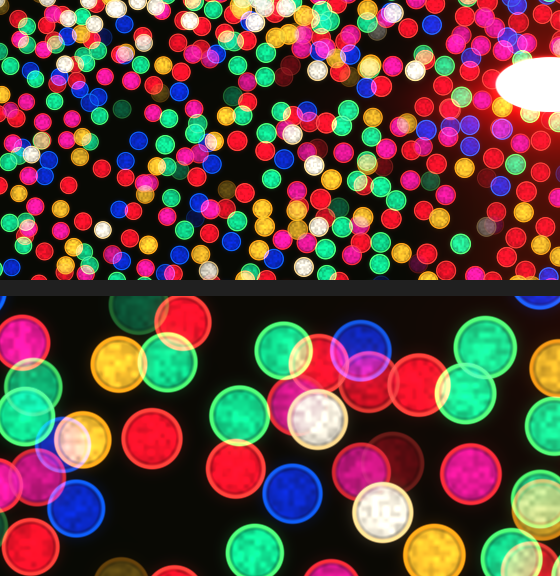
Top, the full canvas; bottom, a detail of the centre.
A Shadertoy shader for this background:

```glsl
// Out-of-focus festive lights: crisp translucent discs with bright rims on black.
// Rotated jittered grids scatter the discs, which are blended as light; a lens-shaped
// white lamp at the right spreads a red glow.
#define CELL 0.0865
#define RADIUS_LEFT 0.0320
#define RADIUS_RIGHT 0.0365
#define JITTER 0.50
#define FILL 0.93
#define EXTRA_FILL 0.13
#define CLUSTER_FILL 0.55
#define HALO 0.10
#define GRAIN 0.34
#define LAMP_POS vec2(1.965, 0.698)
#define LAMP_SIZE vec2(0.195, 0.098)

// Red, magenta, amber, green, blue, cream
const vec3 CORE[6] = vec3[6](
    vec3(0.96, 0.05, 0.15), vec3(0.96, 0.08, 0.62), vec3(1.00, 0.76, 0.17),
    vec3(0.04, 0.87, 0.56), vec3(0.01, 0.15, 0.82), vec3(1.00, 0.97, 0.90));
const vec3 RIM[6] = vec3[6](
    vec3(1.00, 0.22, 0.20), vec3(1.00, 0.16, 0.22), vec3(1.00, 0.62, 0.08),
    vec3(0.28, 1.00, 0.45), vec3(0.03, 0.36, 1.00), vec3(1.00, 0.85, 0.55));

vec3 hash3(vec2 p) {
    vec3 q = fract(p.xyx * vec3(0.1031, 0.1030, 0.0973));
    q += dot(q, q.yxz + 33.33);
    return fract((q.xxy + q.yzz) * q.zyx);
}

float noise(vec2 p) {
    vec2 i = floor(p), f = fract(p);
    f = f * f * (3.0 - 2.0 * f);
    return mix(mix(hash3(i).x, hash3(i + vec2(1, 0)).x, f.x),
               mix(hash3(i + vec2(0, 1)).x, hash3(i + vec2(1, 1)).x, f.x), f.y);
}

// Between a plain maximum and a screen blend, so overlaps stay saturated
vec3 blendLight(vec3 a, vec3 b) {
    b = clamp(b, 0.0, 1.0);
    return mix(max(a, b), 1.0 - (1.0 - a) * (1.0 - b), 0.6);
}

int pickColour(float h) {
    return int(step(0.30, h) + step(0.46, h) + step(0.63, h)
             + step(0.81, h) + step(0.965, h));
}

// One disc: mottled core, dark groove, bright coloured rim and faint halo
vec3 disc(float d, float r, int kind, float grain, float px) {
    float body = 1.0 - smoothstep(r - px, r + px, d);
    float rim = smoothstep(0.80 * r, 0.92 * r, d);
    float groove = 1.0 - smoothstep(0.0, 0.10 * r, abs(d - 0.83 * r));
    float middle = 1.0 - smoothstep(0.0, 0.85 * r, d);
    vec3 c = CORE[kind] * (0.96 + GRAIN * (grain - 0.5) + 0.12 * middle);
    c = mix(c, RIM[kind] * 1.08, rim) * (1.0 - 0.22 * groove);
    float halo = 1.0 - smoothstep(0.9 * r, 1.7 * r, d);
    return c * body + RIM[kind] * HALO * halo * halo * (1.0 - body);
}

// Crowded band of lights along the top, thickest left of the middle
float clusterMask(vec2 p) {
    float across = smoothstep(0.08, 0.25, p.x) * (1.0 - 0.75 * smoothstep(1.1, 1.5, p.x));
    return across * smoothstep(0.76, 0.95, p.y);
}

vec3 discLayer(vec3 col, vec2 p, float layer, float px) {
    float angle = 0.33 + 1.1 * layer;
    mat2 turn = mat2(cos(angle), sin(angle), -sin(angle), cos(angle));
    vec2 base = floor(turn * p / CELL);
    float grain = noise(p * 150.0);
    for (int y = -1; y <= 1; y++)
    for (int x = -1; x <= 1; x++) {
        vec2 id = base + vec2(x, y);
        vec3 place = hash3(id + 57.0 + 91.0 * layer);
        vec3 look = hash3(id + 213.0 + 37.0 * layer);
        vec2 centre = (id + 0.5 + JITTER * (place.xy - 0.5)) * CELL * turn;

        float crowd = clusterMask(centre);
        float fill = layer < 0.5 ? FILL : EXTRA_FILL + CLUSTER_FILL * crowd;
        if (place.z > fill) continue;

        float r = mix(RADIUS_LEFT, RADIUS_RIGHT, smoothstep(0.2, 1.2, centre.x));
        r *= 0.96 + 0.08 * look.y;
        int kind = pickColour(look.x);
        if (layer > 0.5 && look.y < 0.45 * crowd) kind = 5;
        float power = look.z < 0.07 ? 0.35 : mix(0.90, 1.05, look.z);
        if (layer > 0.5) power *= mix(0.82, 0.98, crowd);
        col = blendLight(col, power * disc(length(p - centre), r, kind, grain, px));
    }
    return col;
}

void mainImage(out vec4 fragColor, in vec2 fragCoord) {
    vec2 p = fragCoord / iResolution.y;
    float px = max(0.6 / iResolution.y, 0.0014);

    // Dark ground with a warm haze towards the right
    vec2 fromLamp = p - LAMP_POS;
    float lamp = (length(fromLamp / LAMP_SIZE) - 1.0) * LAMP_SIZE.y;
    float haze = smoothstep(1.40, 1.95, p.x) * (0.6 + 0.4 * noise(p * 4.0));
    vec3 col = vec3(0.030, 0.034, 0.016) + haze * vec3(0.30, 0.03, 0.01);

    // Red glow, stronger below the lamp
    float below = mix(1.0, 0.35, smoothstep(-0.08, 0.08, fromLamp.y));
    col += below * exp(-10.0 * max(lamp, 0.0)) * vec3(0.88, 0.01, 0.05);

    for (int i = 0; i < 3; i++) col = discLayer(col, p, float(i), px);

    // White lamp with a narrow pink fringe
    col += vec3(0.6, 0.15, 0.15) * exp(-180.0 * max(lamp, 0.0));
    col = mix(col, vec3(1.0), 1.0 - smoothstep(-px, px, lamp));
    fragColor = vec4(clamp(col, 0.0, 1.0), 1.0);
}
```
